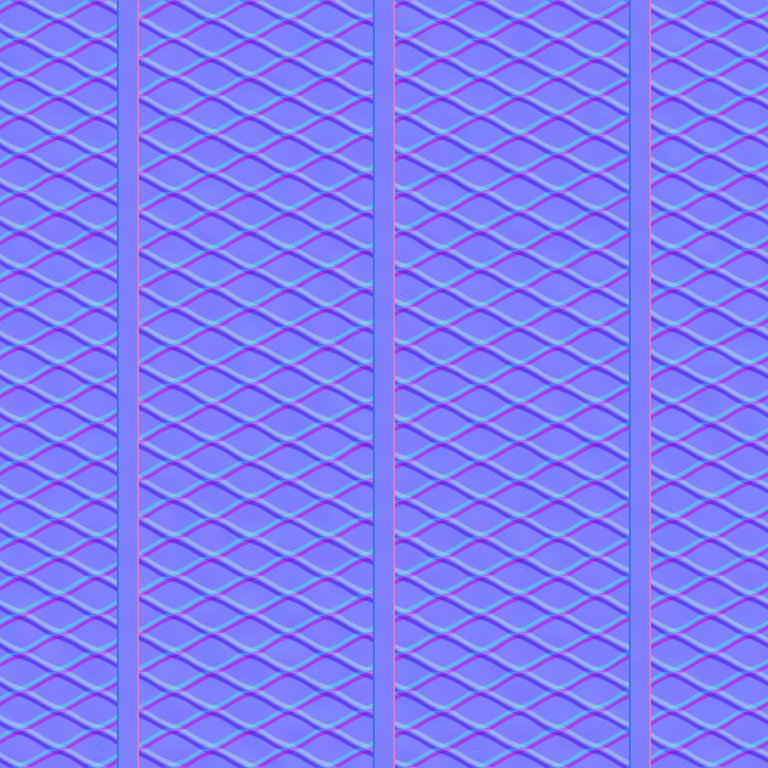
A WebGL 2 fragment shader for this texture map:

```glsl
#version 300 es
precision highp float;
// Tangent-space normal map of a diamond wire mesh divided by flat vertical bars.

#define CELLS vec2(10.0, 20.0)       // diamonds across and down
#define CELL_OFFSET vec2(0.262, 0.0) // position of a crossing inside a cell
#define CROSSING_FLATTEN 0.018       // wires level out where they meet
#define BAR_COUNT 3.0
#define BAR_HALF_WIDTH 0.0143
#define BAR_BEVEL 0.0020
#define BEVEL_TILT 0.80
#define WIRE_HALF_WIDTH 0.0072
#define WIRE_SLOPE 0.68
#define TOP_SOFTNESS 0.76            // upper flank steepness against the lower one
#define DENT_SLOPE 0.045
#define PIT_CHANCE 0.006

uniform vec2 u_resolution;
out vec4 fragColor;

const float PI = 3.14159;

float hash(vec2 p) {
    vec3 q = fract(p.xyx * vec3(0.1031, 0.1030, 0.0973));
    q += dot(q, q.yzx + 33.33);
    return fract((q.x + q.y) * q.z);
}

float valueNoise(vec2 p) {
    vec2 cell = floor(p), f = fract(p);
    f = f * f * (3.0 - 2.0 * f);
    return mix(mix(hash(cell), hash(cell + vec2(1, 0)), f.x),
               mix(hash(cell + vec2(0, 1)), hash(cell + vec2(1, 1)), f.x), f.y);
}

// Signed distance to the nearest line of a family at integer phases.
float lineDistance(float phase, float spacing) {
    return (fract(phase + 0.5) - 0.5) * spacing;
}

// Rounded wire: x is its height, y its tilt away from the centre line.
vec2 wireProfile(float d, float halfWidth) {
    float t = clamp(d / halfWidth, -1.0, 1.0);
    float flank = t > 0.0 ? TOP_SOFTNESS : 1.0;
    return vec2(0.5 + 0.5 * cos(PI * t), WIRE_SLOPE * flank * sin(PI * t));
}

// Tilt of the two crossing wire families, welded where they meet.
vec2 meshTilt(vec2 uv) {
    vec2 wobble = vec2(valueNoise(uv * 28.0), valueNoise(uv * 28.0 + 57.0)) - 0.5;
    vec2 cell = (uv + wobble * 0.0014) * CELLS - CELL_OFFSET;
    cell.x -= CROSSING_FLATTEN * sin(4.0 * PI * cell.x);
    float spacing = 1.0 / length(CELLS);
    vec2 normalFalling = normalize(CELLS);
    vec2 normalRising = normalFalling * vec2(-1, 1);

    float thickness = WIRE_HALF_WIDTH * (0.92 + 0.16 * valueNoise(uv * 45.0));
    vec2 falling = wireProfile(lineDistance(cell.x + cell.y, spacing), thickness);
    vec2 rising = wireProfile(lineDistance(cell.y - cell.x, spacing), thickness * 0.88);
    rising.y *= 1.08;

    float over = smoothstep(-0.6, 0.5, falling.x - rising.x);
    vec2 joined = mix(normalRising * rising.y, normalFalling * falling.y, over);
    vec2 summed = normalRising * rising.y + normalFalling * falling.y;
    return mix(summed, joined, 0.75 * smoothstep(0.0, 0.6, min(falling.x, rising.x)));
}

// Broad, shallow unevenness of the sheet.
vec2 dentTilt(vec2 uv) {
    vec2 p = uv * 34.0;
    float here = valueNoise(p);
    vec2 gradient = vec2(valueNoise(p + vec2(0.3, 0.0)), valueNoise(p + vec2(0.0, 0.3))) - here;
    return -gradient * DENT_SLOPE / 0.3;
}

// Sparse small pits, each with a random place in its grid cell.
vec2 pitTilt(vec2 uv) {
    vec2 p = uv * 64.0, cell = floor(p);
    vec2 centre = 0.3 + 0.4 * vec2(hash(cell + 11.0), hash(cell + 23.0));
    vec2 away = (fract(p) - centre) / 0.2;
    float present = step(hash(cell + 5.0), PIT_CHANCE);
    return -away * present * 0.6 * smoothstep(1.0, 0.2, length(away));
}

void main() {
    vec2 uv = gl_FragCoord.xy / u_resolution;
    float pixel = 1.0 / u_resolution.x;

    // Mesh sheet
    vec2 tilt = meshTilt(uv) + dentTilt(uv) + pitTilt(uv);
    vec3 normal = normalize(vec3(tilt, 1.0));

    // Bars with bevelled sides
    float x = (fract(uv.x * BAR_COUNT) - 0.5) / BAR_COUNT;
    float inside = BAR_HALF_WIDTH - abs(x);
    float bar = smoothstep(-0.5 * pixel, 0.5 * pixel, inside);
    float bevel = 1.0 - smoothstep(-0.5 * pixel, 0.5 * pixel, inside - BAR_BEVEL);
    vec3 side = vec3(sign(x) * BEVEL_TILT, -0.03, sqrt(1.0 - BEVEL_TILT * BEVEL_TILT));
    vec3 face = normalize(vec3(dentTilt(uv) * 0.4, 1.0));
    normal = mix(normal, mix(face, side, bevel), bar);

    // Pack the direction into colour
    vec3 colour = 0.5 + 0.5 * normal;
    fragColor = vec4(colour * vec3(1.0, 1.0, 0.992), 1.0);
}
```
